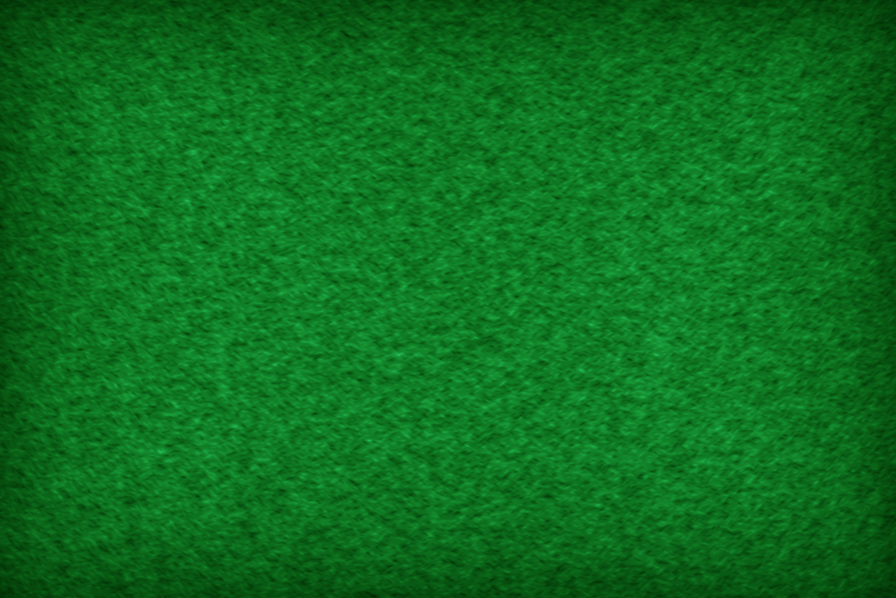
Give the GLSL for this texture, as a Shadertoy shader.

```glsl
// Green felt under soft light: short tilted fibres are scattered one per cell
// in several layers (cellular noise), over broad sine mottling,
// then darkened towards the four edges by exponential falloffs.

#define BASE_LIGHT   0.513
#define EDGE_DARK    0.41
#define EDGE_WIDTH   0.12
#define CENTRE_DIP   0.022
#define GRAIN        0.235
#define MOTTLE       0.006
#define FIBRE_LENGTH 0.58
#define FIBRE_WIDTH  0.23
#define TILT_SPREAD  1.3

vec3 hash3(vec2 cell) {
    vec3 q = fract(vec3(cell.xyx) * vec3(0.1031, 0.1030, 0.0973));
    q += dot(q, q.yxz + 33.33);
    return fract((q.xxy + q.yzz) * q.zyx);
}

// Sum of light and dark strands of equal strength, one in each nearby cell
float fibres(vec2 p, float lean, float seed) {
    vec2 cell = floor(p);
    float sum = 0.0;
    for (int j = -1; j <= 1; j++) {
        for (int i = -1; i <= 1; i++) {
            vec2 id = cell + vec2(float(i), float(j));
            vec3 place = hash3(id + seed);
            vec3 look = hash3(id + seed + 57.0);
            float angle = lean + (look.x - 0.5) * TILT_SPREAD;
            vec2 along = vec2(cos(angle), sin(angle));
            vec2 d = p - id - place.xy;
            vec2 strand = vec2(dot(d, along), dot(d, vec2(-along.y, along.x)));
            strand /= vec2(FIBRE_LENGTH, FIBRE_WIDTH);
            sum += (look.y < 0.5 ? -1.0 : 1.0) * exp(-dot(strand, strand));
        }
    }
    return sum;
}

// Broad uneven patches in the nap
float mottle(vec2 p) {
    float sum = 0.0, weight = 1.0;
    for (int k = 0; k < 4; k++) {
        p = mat2(0.8, 0.6, -0.6, 0.8) * p + 1.7;
        sum += weight * sin(p.x * 7.0 + 1.5 * sin(p.y * 5.0)) * sin(p.y * 9.0);
        p *= 1.7;
        weight *= 0.75;
    }
    return sum;
}

void mainImage(out vec4 fragColor, in vec2 fragCoord) {
    vec2 uv = fragCoord / iResolution.xy;
    float aspect = iResolution.x / iResolution.y;
    vec2 p = fragCoord / iResolution.y;

    // Light falling off towards the borders
    vec2 border = min(uv, 1.0 - uv) * vec2(aspect, 1.0);
    float shade = 1.0 - EDGE_DARK * length(exp(-border / EDGE_WIDTH));

    // Slightly dimmer middle between the two bright flanks
    vec2 middle = (uv - vec2(0.5, 0.58)) / vec2(0.2, 0.4);
    float light = BASE_LIGHT - CENTRE_DIP * exp(-dot(middle, middle));
    light += MOTTLE * mottle(p);

    // Fibres lean down to the right on the left, up on the right
    float lean = mix(-0.35, 0.3, uv.x);
    float grain = 0.30 * fibres(p * 40.0, lean, 11.0)
                + 0.58 * fibres(p * 74.0, lean, 131.0)
                + 0.75 * fibres(p * 118.0, lean, 271.0);

    float green = clamp(light * shade * (1.0 + GRAIN * grain), 0.0, 1.0);
    vec3 felt = vec3(0.26 * green * green, green, 0.62 * green * green);
    fragColor = vec4(felt, 1.0);
}
```
